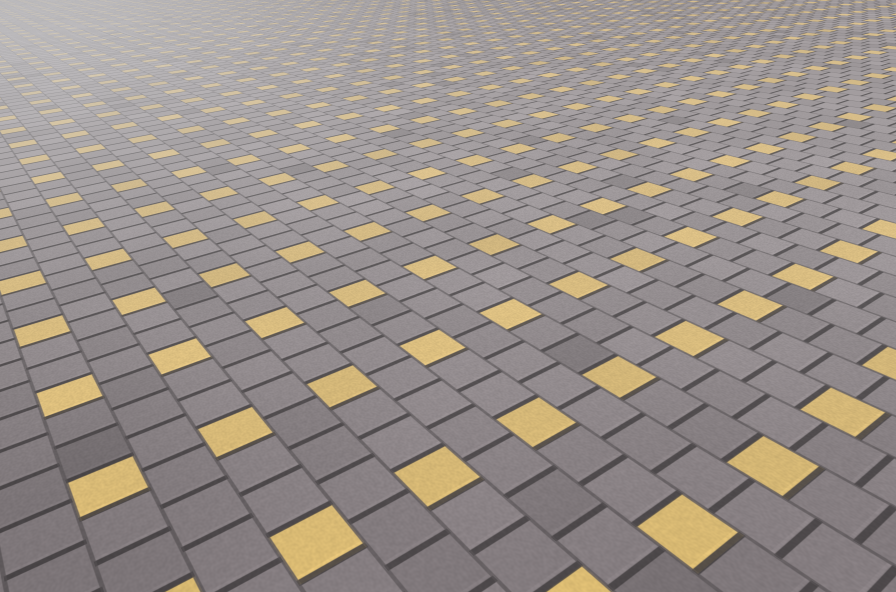
Write a WebGL 1 fragment shader that draws this texture.

```glsl
precision highp float;
// Staggered grey paving with a lattice of yellow blocks, receding into pale haze.
uniform vec2 u_resolution;

const vec2 ANCHOR = vec2(0.354, 0.056);      // centre of one yellow block
const vec2 VANISH_ROW = vec2(1.732, 0.806);  // where the rows meet
const vec2 VANISH_COL = vec2(-0.134, 0.716); // where the columns meet
const vec2 PITCH = vec2(0.1085, 0.2285);     // perspective step per yellow block
const vec2 BLOCKS = vec2(2.0, 3.0);          // blocks per yellow repeat
const int SUB = 4;                           // subsamples per axis

float cross2(vec2 a, vec2 b) { return a.x * b.y - a.y * b.x; }

float hash(vec2 p) {
  vec3 q = fract(vec3(p.xyx) * 0.1031);
  q += dot(q, q.yzx + 33.33);
  return fract((q.x + q.y) * q.z);
}

vec2 gradient(vec2 cell) {
  float angle = 6.2832 * hash(cell);
  return vec2(cos(angle), sin(angle));
}

float gradientNoise(vec2 p) {
  vec2 i = floor(p), f = fract(p);
  vec2 s = f * f * f * (f * (f * 6.0 - 15.0) + 10.0);
  vec2 e = vec2(1.0, 0.0);
  float low = mix(dot(gradient(i), f), dot(gradient(i + e), f - e), s.x);
  float high = mix(dot(gradient(i + e.yx), f - e.yx),
                   dot(gradient(i + e.xx), f - e.xx), s.x);
  return mix(low, high, s.y);
}

// Canvas point to block coordinates on the ground plane.
vec2 toGround(vec2 p) {
  vec2 a = VANISH_ROW - p, b = VANISH_COL - p, d = p - ANCHOR;
  vec2 uv = vec2(cross2(d, b), cross2(a, d)) / cross2(a, b);
  return uv / PITCH * BLOCKS;
}

// Soft line of given half width.
float seam(float dist, float halfWidth, float blur) {
  return 1.0 - smoothstep(halfWidth - blur, halfWidth + blur, dist);
}

// Colour of the paving; blur is the sample size in block units.
vec3 paving(vec2 ground, vec2 blur, vec3 grey, vec3 yellow) {
  float column = floor(ground.x + 0.5);
  float odd = mod(column, 2.0);
  float along = ground.y + 0.5 * odd;
  float row = floor(along + 0.5);
  vec2 local = vec2(ground.x - column, along - row);

  // Block colour with individual tone
  float tone = hash(vec2(column, row) + 200.0);
  float isYellow = (1.0 - odd) * (1.0 - step(0.5, mod(row, 3.0)));
  float shade = 1.0 + 0.07 * (tone - 0.5) - 0.14 * smoothstep(0.95, 0.97, tone);
  vec3 color = mix(grey * shade, yellow * (0.98 + 0.05 * tone), isYellow);

  // Thin column joints, bevel light and shadowed row joints
  float side = seam(0.5 - abs(local.x), 0.028, blur.x);
  float bevel = seam(abs(local.y + 0.38), 0.022, blur.y);
  float shadow = seam(local.y + 0.5, 0.085, blur.y);
  shadow = max(shadow, seam(0.5 - local.y, 0.018, blur.y));
  color *= 1.0 + 0.05 * bevel;
  color = mix(color, grey * 0.73, 0.85 * side);
  return mix(color, grey * 0.52, 0.88 * shadow * (1.0 - 0.4 * side));
}

void main() {
  float pixel = 1.0 / u_resolution.x;
  vec2 p = gl_FragCoord.xy * pixel;
  vec2 ground = toGround(p);
  vec2 footprint = abs(toGround(p + vec2(pixel, 0.0)) - ground)
                 + abs(toGround(p - vec2(0.0, pixel)) - ground);

  // Light falls off from the upper left
  float depth = clamp(p.y / 0.66, 0.0, 1.0);
  vec2 toGlow = (p - vec2(0.02, 0.70)) / vec2(0.42, 0.22);
  float glow = exp(-dot(toGlow, toGlow));
  vec3 grey = mix(vec3(0.515, 0.485, 0.497), vec3(0.635, 0.612, 0.62),
                  smoothstep(0.0, 0.85, depth));
  grey *= 1.0 - 0.06 * (1.0 - depth) * (1.0 - smoothstep(0.0, 0.45, p.x));
  vec3 yellow = mix(vec3(0.85, 0.725, 0.44), vec3(0.83, 0.735, 0.55), depth);

  // Average subsamples so that distant joints stay calm
  vec3 color = vec3(0.0);
  for (int y = 0; y < SUB; y++) {
    for (int x = 0; x < SUB; x++) {
      vec2 offset = (vec2(float(x), float(y)) + 0.5) / float(SUB) - 0.5;
      color += paving(toGround(p + offset * pixel),
                      footprint * 0.25 + 0.006, grey, yellow);
    }
  }
  color /= float(SUB * SUB);

  // Stone grain nearby, broad weathering everywhere
  float nearness = 1.0 - smoothstep(0.03, 0.25, max(footprint.x, footprint.y));
  float grain = gradientNoise(ground * vec2(23.0, 17.0))
              + 0.6 * gradientNoise(ground * vec2(9.0, 7.0) + 31.0);
  color *= 1.0 + 0.055 * grain * nearness;
  color *= 1.0 + 0.04 * gradientNoise(ground * 0.23 + 7.0);

  // Pale haze in the far corner
  color = mix(color, vec3(0.81, 0.81, 0.82), 0.72 * glow);
  gl_FragColor = vec4(color, 1.0);
}
```
